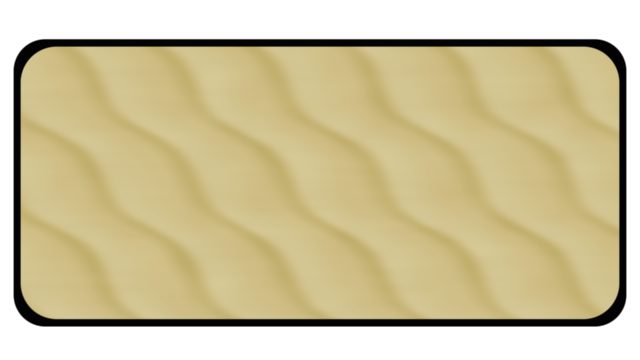
Write a Shadertoy shader that draws this background.

```glsl
#define PANEL_HALF vec2(0.851, 0.399)
#define PANEL_CENTER vec2(0.0, -0.008)
#define BORDER vec2(0.0195, 0.0205)
#define OUTER_RADIUS 0.088
#define INNER_RADIUS 0.100
#define RIPPLE_CELL vec2(0.261, 0.267)
#define RIPPLE_SWAY 0.034
#define RIPPLE_WIDTH 0.11
#define WEAR 0.025
#define SOFT_EDGE 0.003

const float TAU = 6.2831853;
const vec3 PAPER = vec3(1.0);
const vec3 INK = vec3(0.012, 0.012, 0.01);
const vec3 SAND = vec3(0.812, 0.744, 0.522);
const vec3 CREST = vec3(0.832, 0.780, 0.580);
const vec3 TROUGH = vec3(0.755, 0.684, 0.425);

vec2 hashGradient(vec2 cell) {
    vec2 h = vec2(dot(cell, vec2(127.1, 311.7)), dot(cell, vec2(269.5, 183.3)));
    return 2.0 * fract(sin(h) * 43758.5) - 1.0;
}

float gradientNoise(vec2 p) {
    vec2 i = floor(p), f = fract(p);
    vec2 u = f * f * f * (f * (f * 6.0 - 15.0) + 10.0);
    vec2 e = vec2(0.0, 1.0);
    float low = mix(dot(hashGradient(i), f),
                    dot(hashGradient(i + e.yx), f - e.yx), u.x);
    float high = mix(dot(hashGradient(i + e.xy), f - e.xy),
                     dot(hashGradient(i + 1.0), f - 1.0), u.x);
    return mix(low, high, u.y);
}

float roundedBox(vec2 p, vec2 halfSize, float radius) {
    vec2 q = abs(p) - halfSize + radius;
    return length(max(q, 0.0)) + min(max(q.x, q.y), 0.0) - radius;
}

vec3 sandRipples(vec2 p) {
    // Diagonal ripples that sway once per cell, with an uneven swing
    float angle = TAU * (0.343 - p.y) / RIPPLE_CELL.y;
    float sway = cos(angle - 0.25 * (1.0 - cos(angle)));
    float s = (p.x + p.y + 0.366 - RIPPLE_SWAY * sway) / RIPPLE_CELL.x;
    s += 0.07 * gradientNoise(p * 4.0 + 7.0);

    // Signed distance to the nearest trough; its left flank fades slower
    float d = fract(s + 0.5) - 0.5;
    float width = RIPPLE_WIDTH * (d < 0.0 ? 1.35 : 0.85);
    float trough = exp(-d * d / (width * width));
    float crest = smoothstep(0.05, 0.22, fract(s)) * (1.0 - smoothstep(0.25, 0.75, fract(s)));

    // Uneven depth, soft blotches and faint horizontal streaks
    float depth = 0.78 + 0.13 * sway + 0.3 * gradientNoise(p * 7.0);
    vec3 color = mix(SAND, CREST, 0.85 * crest);
    color = mix(color, TROUGH, clamp(trough * depth, 0.0, 1.0));
    float blotch = gradientNoise(p * vec2(8.0, 12.0) + 3.0);
    float streak = gradientNoise(p * vec2(5.0, 45.0) + 11.0);
    return color + WEAR * (blotch * vec3(0.7, 1.0, 1.3) + 0.35 * streak);
}

void mainImage(out vec4 fragColor, in vec2 fragCoord) {
    vec2 p = (fragCoord - 0.5 * iResolution.xy) / iResolution.y;
    float edge = max(SOFT_EDGE, 0.75 / iResolution.y);

    // Sand inside a rounded dark frame on a plain ground
    vec2 q = p - PANEL_CENTER;
    float outer = roundedBox(q, PANEL_HALF, OUTER_RADIUS);
    float inner = roundedBox(q, PANEL_HALF - BORDER, INNER_RADIUS);
    vec3 color = mix(sandRipples(p), INK, smoothstep(-edge, edge, inner));
    color = mix(color, PAPER, smoothstep(-edge, edge, outer));
    fragColor = vec4(color, 1.0);
}
```
